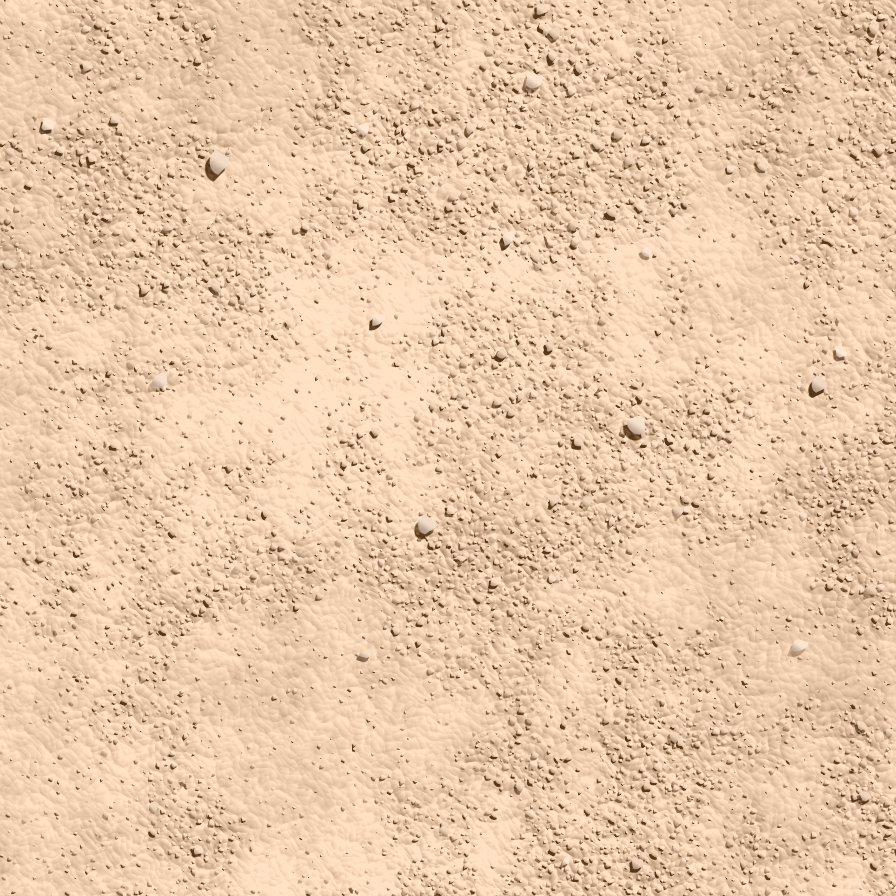
A three.js fragment shader for this texture:

```glsl
// Dry sandy ground in hard sunlight from the upper right.
// Layered sines place the rubble patches, smoothed cellular noise gives the fine
// relief, and jittered grids scatter grains and pebbles that throw short shadows.
varying vec2 vUv;

const vec3 SAND_LIT = vec3(0.985, 0.855, 0.738);
const vec3 PEBBLE_PALE = vec3(0.965, 0.875, 0.800);
const vec2 SUN = vec2(0.55, 0.835);      // direction towards the light
const float EDGE = 0.0012;               // edge softness, canvas units
const float GROUND_TONE = 0.030;         // mean darkening of bare sand
const float PATCH_CONTRAST = 0.065;
const float CLUMP_CONTRAST = 0.045;
const float RELIEF = 0.25;
const float SHADOW_DEPTH = 0.50;
const float SHADOW_REACH = 0.65;         // in grain radii
const float PATCH_FREQ = 6.0;
const float CLUMP_FREQ = 21.0;
const float FINE_CELLS = 135.0;
const float MEDIUM_CELLS = 80.0;
const float COARSE_CELLS = 46.0;
const float PEBBLE_CELLS = 13.0;

float hash(vec2 p) {
  vec3 q = fract(p.xyx * 0.1031);
  q += dot(q, q.yzx + 33.33);
  return fract((q.x + q.y) * q.z);
}

vec2 hash2(vec2 p) {
  return vec2(hash(p), hash(p + 71.7));
}

// Warped, rotated sines: irregular patches, roughly -1 to 1
float layeredSines(vec2 p) {
  float sum = 0.0;
  float amp = 0.5;
  for (int i = 0; i < 5; i++) {
    p = mat2(0.8, 0.6, -0.6, 0.8) * p * 1.7 + 0.6 * sin(p.yx) + 2.3;
    sum += amp * sin(p.x) * cos(p.y);
    amp *= 0.65;
  }
  return sum;
}

// Slope of rounded cells along the light; positive faces away from it
float cellSlope(vec2 p) {
  p += 0.45 * sin(p.yx * 0.9 + 2.0 * sin(p * 0.37));
  vec2 cell = floor(p);
  vec2 sum = vec2(0.0);
  float total = 0.0001;
  for (int y = -1; y <= 1; y++) {
    for (int x = -1; x <= 1; x++) {
      vec2 id = cell + vec2(float(x), float(y));
      vec2 toCentre = id + hash2(id) - p;
      float weight = hash(id + 23.0) * exp(-13.0 * dot(toCentre, toCentre));
      sum += weight * toCentre;
      total += weight;
    }
  }
  return dot(sum / total, SUN);
}

// Normalised distance to an ellipse with chipped sides; 1 on the outline
float stone(vec2 v, float radius, float angle, float aspect) {
  vec2 axis = vec2(cos(angle), sin(angle));
  vec2 q = vec2(dot(v, axis), dot(v, vec2(-axis.y, axis.x)) / aspect) / radius;
  float chip = max(dot(q, vec2(0.8, 0.6)), dot(q, vec2(-0.9, 0.44)));
  return max(length(q), chip * 1.4);
}

// surface.x is darkening, surface.y is paleness
vec2 scatter(vec2 surface, vec2 uv, float cells, float share, float size, float pale, float seed) {
  vec2 p = uv * cells;
  vec2 cell = floor(p);
  float shadow = 0.0;
  float cover = 0.0;
  float bodyTone = 0.0;
  for (int y = -1; y <= 1; y++) {
    for (int x = -1; x <= 1; x++) {
      vec2 id = cell + vec2(float(x), float(y));
      vec2 key = id + seed;
      float spare = share - hash(key + 5.3);
      if (spare <= 0.0) continue;
      vec2 v = p - id - 0.1 - 0.8 * hash2(key);
      float pick = hash(key + 19.1);
      float radius = size * mix(0.5, 1.0, pick) * mix(0.6, 1.0, smoothstep(0.0, 0.08, spare));
      float angle = 6.283 * hash(key + 31.9);
      float aspect = mix(0.5, 0.95, hash(key + 43.7));
      float soft = min(EDGE * cells / radius, 0.6);
      float shadowDist = stone(v + SUN * radius * SHADOW_REACH, radius, angle, aspect);
      float depth = mix(0.3, 1.4, hash(key + 57.1));
      shadow = max(shadow, depth * (1.0 - smoothstep(1.0 - soft, 1.0 + soft, shadowDist)));
      float bodyDist = stone(v, radius, angle, aspect);
      float body = 1.0 - smoothstep(1.0 - soft, 1.0 + soft, bodyDist);
      if (body > cover) {
        cover = body;
        float facing = dot(v, SUN) / radius;
        bodyTone = mix(0.20, -0.03, smoothstep(-0.8, 0.15, facing)) + 0.10 * (pick - 0.4);
      }
    }
  }
  surface.x += SHADOW_DEPTH * shadow;
  return mix(surface, vec2(bodyTone, pale), cover);
}

void main() {
  // Rubble thins out towards the lower left and gathers in small clumps
  float roughSide = smoothstep(0.0, 0.6, vUv.x + 0.35 * vUv.y - 0.05);
  float patches = layeredSines(vUv * PATCH_FREQ);
  float clumps = layeredSines(vUv * CLUMP_FREQ + 4.0);
  float rubble = smoothstep(-0.5, 0.7, patches + 0.6 * clumps + mix(-0.34, 0.10, roughSide));

  // Bare sand: broad tone and fine relief
  float tone = GROUND_TONE + PATCH_CONTRAST * layeredSines(vUv * 3.0 + 8.0);
  tone += CLUMP_CONTRAST * clumps + 0.035 * rubble;
  float slope = 0.6 * cellSlope(vUv * 150.0) + 0.6 * cellSlope(vUv * 76.0 + 9.0);
  tone += RELIEF * slope * mix(0.55, 1.4, rubble);

  // Grains from fine to large
  vec2 surface = vec2(tone, 0.0);
  surface = scatter(surface, vUv, FINE_CELLS, 0.10 + 0.45 * rubble, 0.42, 0.0, 11.0);
  surface = scatter(surface, vUv, MEDIUM_CELLS, 0.02 + 0.45 * rubble, 0.42, 0.12, 137.0);
  surface = scatter(surface, vUv, COARSE_CELLS, 0.30 * rubble * rubble, 0.36, 0.3, 263.0);
  surface = scatter(surface, vUv, PEBBLE_CELLS, 0.14, 0.20, 0.85, 389.0);

  vec3 colour = mix(SAND_LIT, PEBBLE_PALE, surface.y) - clamp(surface.x, -0.03, 0.64);
  gl_FragColor = vec4(colour, 1.0);
}
```
